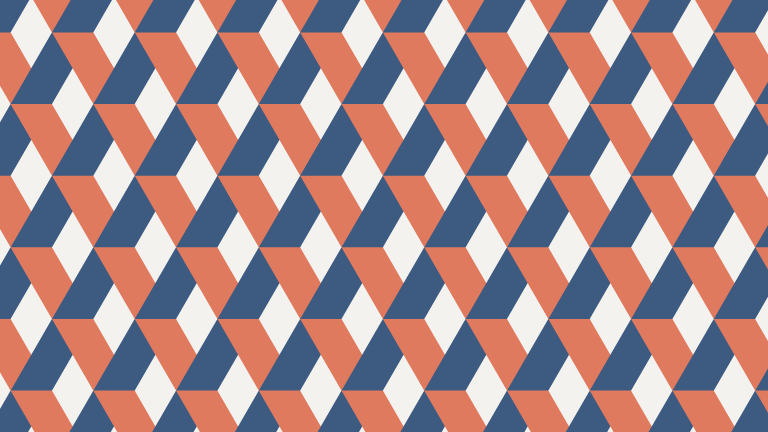
Reproduce this pattern procedurally as a Shadertoy shader.

```glsl
#define SIDE 0.1915                  // triangle side, in canvas heights
#define ORIGIN vec2(0.0245, 0.0958)  // one lattice vertex, in canvas heights
#define CUT 0.5                      // where the white corner begins
#define SAMPLES 4                    // antialiasing grid per axis
#define BLUE vec3(0.239, 0.353, 0.502)
#define CORAL vec3(0.878, 0.478, 0.373)
#define CREAM vec3(0.957, 0.949, 0.937)

// Skewed lattice coordinates: each unit cell holds one up and one down triangle
vec2 toLattice(vec2 p) {
    float row = p.y / (0.5 * sqrt(3.0));
    return vec2(p.x - 0.5 * row, row);
}

vec3 triangleTiling(vec2 p) {
    vec2 cell = fract(toLattice((p - ORIGIN) / SIDE));
    float diagonal = cell.x + cell.y;
    bool pointsUp = diagonal < 1.0;

    // Barycentric weight of the corner that is cut off each triangle
    float corner = pointsUp ? cell.x : diagonal - 1.0;
    vec3 body = pointsUp ? BLUE : CORAL;
    return corner > CUT ? CREAM : body;
}

void mainImage(out vec4 fragColor, in vec2 fragCoord) {
    // Average a regular grid of samples inside the pixel
    vec3 sum = vec3(0.0);
    for (int j = 0; j < SAMPLES; j++) {
        for (int i = 0; i < SAMPLES; i++) {
            vec2 jitter = (vec2(i, j) + 0.5) / float(SAMPLES) - 0.5;
            sum += triangleTiling((fragCoord + jitter) / iResolution.y);
        }
    }
    fragColor = vec4(sum / float(SAMPLES * SAMPLES), 1.0);
}
```
